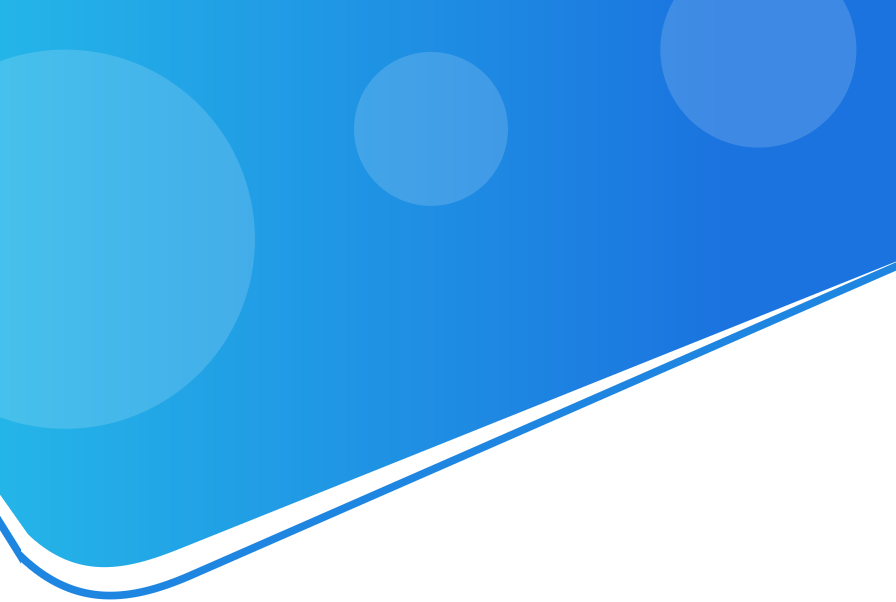
This background is drawn by a WebGL 2 fragment shader. Its source:

```glsl
#version 300 es
precision highp float;

uniform vec2 u_resolution;
out vec4 outColor;

// Lengths are in canvas widths, measured from the top left corner.
const vec3 PAPER = vec3(1.0);
const vec3 CYAN = vec3(0.142, 0.71, 0.91);
const vec3 BLUE = vec3(0.105, 0.452, 0.875);
const vec3 LINE_COLOR = vec3(0.118, 0.522, 0.882);
const float GRADIENT_END = 0.805;
const float DISC_OPACITY = 0.155;
const float LINE_HALF_WIDTH = 0.0043;

// Discs: center x, center y, radius
const int DISC_COUNT = 3;
const vec3 DISCS[DISC_COUNT] = vec3[](
    vec3(0.0729, 0.2670, 0.2116),
    vec3(0.4810, 0.1439, 0.0859),
    vec3(0.8464, 0.0553, 0.1094)
);

// Bend ends: start x, start y, end x, end y
const vec4 PANEL_BEND = vec4(0.0313, 0.5964, 0.2018, 0.6120);
const vec4 LINE_BEND = vec4(0.0234, 0.6211, 0.2148, 0.6413);
// Slopes: left side, bend start, right side
const vec3 PANEL_SLOPES = vec3(1.417, 0.95, -0.401);
const vec3 LINE_SLOPES = vec3(1.6, 0.96, -0.438);

// Height and slope of two straight sides joined by a Hermite bend.
vec2 edgeProfile(float x, vec4 bend, vec3 slopes) {
    if (x < bend.x) return vec2(bend.y + slopes.x * (x - bend.x), slopes.x);
    if (x > bend.z) return vec2(bend.w + slopes.z * (x - bend.z), slopes.z);
    float span = bend.z - bend.x;
    float t = (x - bend.x) / span;
    float s = 1.0 - t;
    float rise = t * t * (3.0 - 2.0 * t);
    float height = mix(bend.y, bend.w, rise)
        + span * t * s * (slopes.y * s - slopes.z * t);
    float slope = 6.0 * t * s * (bend.w - bend.y) / span
        + slopes.y * s * (1.0 - 3.0 * t) + slopes.z * t * (3.0 * t - 2.0);
    return vec2(height, slope);
}

// Approximate signed distance, positive below the edge.
float edgeDistance(vec2 p, vec4 bend, vec3 slopes) {
    vec2 edge = edgeProfile(p.x, bend, slopes);
    return (p.y - edge.x) * inversesqrt(1.0 + edge.y * edge.y);
}

// Antialiased coverage of a signed distance.
float coverage(float dist, float pixel) {
    return clamp(0.5 - dist / pixel, 0.0, 1.0);
}

void main() {
    float pixel = 1.0 / u_resolution.x;
    vec2 p = vec2(gl_FragCoord.x, u_resolution.y - gl_FragCoord.y) * pixel;

    // Gradient panel with translucent discs
    vec3 panel = mix(CYAN, BLUE, clamp(p.x / GRADIENT_END, 0.0, 1.0));
    for (int i = 0; i < DISC_COUNT; i++) {
        float disc = length(p - DISCS[i].xy) - DISCS[i].z;
        panel = mix(panel, PAPER, DISC_OPACITY * coverage(disc, pixel));
    }

    // Panel over paper, then the accent line beneath its edge
    float panelEdge = edgeDistance(p, PANEL_BEND, PANEL_SLOPES);
    float line = abs(edgeDistance(p, LINE_BEND, LINE_SLOPES)) - LINE_HALF_WIDTH;
    vec3 color = mix(PAPER, panel, coverage(panelEdge, pixel));
    color = mix(color, LINE_COLOR, coverage(line, pixel));

    outColor = vec4(color, 1.0);
}
```
